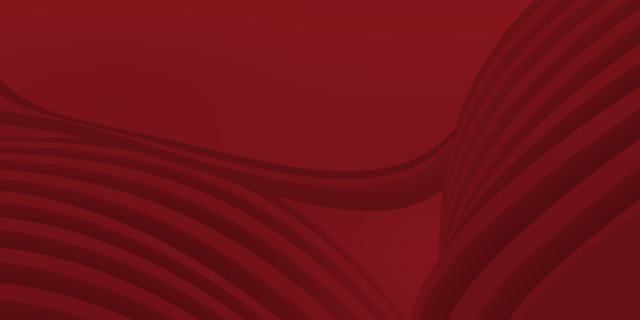
A Shadertoy shader for this background:

```glsl
// Deep red abstract backdrop: two fans of curved stripes joined by a sagging ribbon.

const vec3 SHADOW = vec3(0.335, 0.048, 0.065);
const vec3 DARK   = vec3(0.375, 0.057, 0.075);
const vec3 LIGHT  = vec3(0.455, 0.070, 0.094);
const vec3 BRIGHT = vec3(0.515, 0.083, 0.108);

// Antialiased coverage of the region where field > 0.
float cover(float field) {
    float w = 0.8 * fwidth(field) + 1e-5;
    return smoothstep(-w, w, field);
}

// Soft elliptical glow.
float glow(vec2 p, vec2 center, vec2 radius) {
    vec2 d = (p - center) / radius;
    return exp(-dot(d, d));
}

// Depth of the sagging ribbon; lift raises its left end.
float valley(float x, float lift) {
    float d = min(x - 1.08, 0.36);
    float d2 = d * d;
    float rise = d < 0.0 ? 0.52 * d2 / (1.0 + 2.0 * d2) : d2 * (0.62 + 4.4 * d2);
    return 0.535 - rise - lift * exp(-9.3 * x);
}

// Depth of a left fan curve that starts at the given depth on the left edge.
float leftCurve(float x, float start) {
    float spread = clamp((start - 0.417) / 0.18, 0.0, 1.0);
    return start + mix(0.271 * x * x * x, x * (0.11 + 0.403 * x), spread);
}

// Horizontal place of a right fan curve that ends at the given depth at x = 2.
float rightCurve(float depth, float end) {
    float bend = max(0.6 - end, 0.0) / 0.844;
    float power = 1.25 + 2.15 * bend * bend;
    float base = 1.37 - 0.09 * smoothstep(0.05, 0.3, end) + max(end - 0.31, 0.0);
    return base + (2.0 - base) * pow(max(1.0 - depth, 0.0) / (1.0 - end), power);
}

float leftStart(float i) { return 0.417 + 0.0156 * i + 0.0073 * i * i; }

float rightEnd(float i) { return -0.244 + 0.065 * i + 0.0009 * i * i * i; }

vec3 backdrop(vec2 p) {
    vec3 color = mix(BRIGHT, LIGHT, 0.55 * smoothstep(0.0, 0.5, p.y));
    color = mix(color, LIGHT, 0.6 * glow(p, vec2(0.38, 0.28), vec2(0.45, 0.16)));
    return mix(color, BRIGHT, 0.35 * glow(p, vec2(1.2, 0.1), vec2(0.6, 0.25)));
}

// Stripes that spread from the middle of the left side to the lower edge.
vec3 leftFan(vec2 p) {
    vec3 lit = mix(LIGHT, BRIGHT, 0.9 * glow(p, vec2(1.36, 0.8), vec2(0.3, 0.25)));
    lit = mix(lit, DARK, 0.2 * smoothstep(0.6, 1.0, p.y) * smoothstep(1.0, 0.2, p.x));
    vec3 shade = mix(DARK, SHADOW, smoothstep(0.45, 0.8, p.y));
    shade = mix(shade, lit, 0.75 * smoothstep(0.55, 1.3, p.x));
    vec3 color = lit;
    for (int k = 0; k < 10; k++) {
        float i = float(k);
        float start = leftStart(i);
        float gap = leftStart(i + 1.0) - start;
        float top = p.y - leftCurve(p.x, start);
        float middle = p.y - leftCurve(p.x, start + 0.42 * gap);
        color = mix(color, lit, cover(top));
        vec3 stripe = mix(shade, lit, 0.35 * (1.0 - smoothstep(0.0, 0.6 * gap, middle)));
        color = mix(color, stripe, cover(middle));
    }
    return color;
}

// Ribbon layers painted from the lowest one up to the open backdrop.
vec3 ribbon(vec2 p, vec3 color) {
    float taper = smoothstep(0.1, 0.7, p.x) * (1.0 - 0.5 * smoothstep(1.32, 1.45, p.x));
    float lower = valley(p.x, 0.0) + length(vec2(0.107 * p.x, 0.035));
    vec3 fold = mix(LIGHT, DARK, smoothstep(-0.11, 0.0, p.y - lower) * 0.6 + 0.4);
    color = mix(color, fold, cover(lower - p.y));
    color = mix(color, LIGHT, cover(valley(p.x, 0.01) + 0.047 * taper - p.y));
    color = mix(color, DARK, cover(valley(p.x, 0.065) + 0.006 + 0.018 * taper - p.y));
    return mix(color, backdrop(p), cover(valley(p.x, 0.106) - p.y));
}

// Stripes that rise from the lower middle to the right side.
vec3 rightFan(vec2 p, vec3 color) {
    vec3 lit = mix(LIGHT, DARK, 0.3 * smoothstep(0.2, 0.9, p.y));
    for (int k = 0; k < 8; k++) {
        float i = float(k);
        float end = rightEnd(i);
        float gap = min(rightEnd(i + 1.0) - end, 0.2);
        float outer = p.x - rightCurve(p.y, end);
        float inner = p.x - rightCurve(p.y, end + 0.52 * gap);
        vec3 shade = mix(DARK, SHADOW, smoothstep(2.0, 6.0, i));
        vec3 stripe = mix(mix(lit, shade, 0.6), shade, smoothstep(0.0, 0.1, outer));
        color = mix(color, stripe, cover(outer));
        color = mix(color, lit, cover(inner));
    }
    // Muted lower corner.
    float corner = p.x - rightCurve(p.y, 0.66);
    return mix(color, mix(DARK, LIGHT, 0.3), cover(corner));
}

void mainImage(out vec4 fragColor, in vec2 fragCoord) {
    // x spans 0 to 2 and y is the depth below the upper edge.
    vec2 uv = fragCoord / iResolution.xy;
    vec2 p = vec2(2.0 * uv.x, 1.0 - uv.y);
    vec3 color = ribbon(p, leftFan(p));
    fragColor = vec4(rightFan(p, color), 1.0);
}
```
